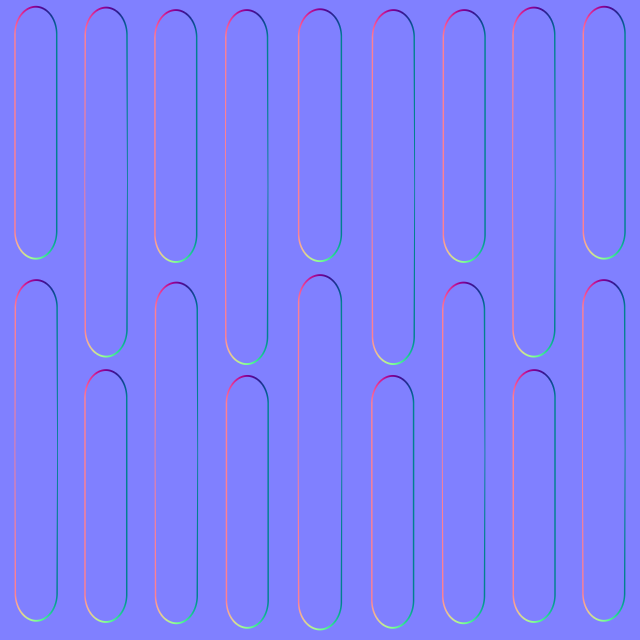
A Shadertoy shader for this texture map:

```glsl
// Tangent-space normal map of a plate with two staggered rows of grooved slots.
// Nine mirrored columns alternate long and short slots with elliptical caps;
// each outline is coloured by its inward-facing slope.

const int COLUMNS = 5;               // centre column plus four mirrored ones
const float SHORT_LENGTH = 0.3965;
const vec2 CAP_RADIUS = vec2(0.0326, 0.0430);
const float CENTRE_WIDENING = 0.0008;
const float LONG_BULGE = 0.0007;     // extra half width halfway along long slots
const float CAP_LINE = 0.0029;
const float SIDE_LINE = 0.0023;
const float THIN_LINE = 0.0013;      // sides of long slots at their middle
const float TILT = 0.99;             // steepness of the groove wall
const vec3 FLAT_NORMAL = vec3(0.502, 0.502, 1.0);

// Values per column, from the centre outwards
const float UPPER_X[5] = float[5](0.0, 0.1146, 0.2253, 0.3342, 0.4440);
const float LOWER_X[5] = float[5](0.0, 0.1136, 0.2244, 0.3346, 0.4434);
const float UPPER_TOP[5] = float[5](0.9870, 0.9857, 0.9857, 0.9896, 0.9909);
const float LOWER_BASE[5] = float[5](0.0150, 0.0176, 0.0247, 0.0267, 0.0286);
const float LONG_LENGTH[5] = float[5](0.5566, 0.5560, 0.5352, 0.5482, 0.5352);

// Signed distance to a slot in x, outward direction in yz
vec3 slotDistance(vec2 p, float straightHalf, vec2 radius) {
    vec2 q = vec2(p.x, sign(p.y) * max(abs(p.y) - straightHalf, 0.0));
    vec2 gradient = q / (radius * radius);
    float level = length(q / radius);
    float slope = max(length(gradient), 1e-4);
    return vec3(level * (level - 1.0) / slope, gradient / slope);
}

// Antialiased coverage, also valid for lines thinner than a pixel
float lineCoverage(float d, float width, float pixel) {
    vec2 edges = vec2(d + 0.5 * width, d - 0.5 * width) / pixel + 0.5;
    edges = clamp(edges, 0.0, 1.0);
    return edges.x - edges.y;
}

vec3 encodeSlope(vec2 outward) {
    vec3 normal = vec3(-outward * TILT, sqrt(1.0 - TILT * TILT));
    return 0.5 + 0.5 * normal;
}

void mainImage(out vec4 fragColor, in vec2 fragCoord) {
    vec2 uv = fragCoord / iResolution.xy;
    float pixel = 1.0 / min(iResolution.x, iResolution.y);
    float side = uv.x < 0.5 ? -1.0 : 1.0;
    float mirroredX = abs(uv.x - 0.5);
    vec3 color = FLAT_NORMAL;

    for (int row = 0; row < 2; row++) {
        for (int k = 0; k < COLUMNS; k++) {
            // Placement: long and short slots alternate by column and row
            bool isLong = (k + row) % 2 == 1;
            float halfLength = 0.5 * (isLong ? LONG_LENGTH[k] : SHORT_LENGTH);
            vec2 centre = row == 0
                ? vec2(UPPER_X[k], UPPER_TOP[k] - halfLength)
                : vec2(LOWER_X[k], LOWER_BASE[k] + halfLength);
            vec2 p = vec2(mirroredX, uv.y) - centre;

            // Long sides bulge and grow thinner towards the middle
            float straightHalf = halfLength - CAP_RADIUS.y - 0.5 * CAP_LINE;
            float taper = isLong ? max(1.0 - abs(p.y) / straightHalf, 0.0) : 0.0;
            vec2 radius = CAP_RADIUS;
            radius.x += LONG_BULGE * taper + (k == 0 ? CENTRE_WIDENING : 0.0);

            // Outline and its slope colour
            vec3 slot = slotDistance(p, straightHalf, radius);
            float sideLine = mix(SIDE_LINE, THIN_LINE, taper);
            float width = mix(sideLine, CAP_LINE, abs(slot.z));
            vec2 outward = slot.yz * vec2(side, 1.0);
            color = mix(color, encodeSlope(outward), lineCoverage(slot.x, width, pixel));
        }
    }
    fragColor = vec4(color, 1.0);
}
```
